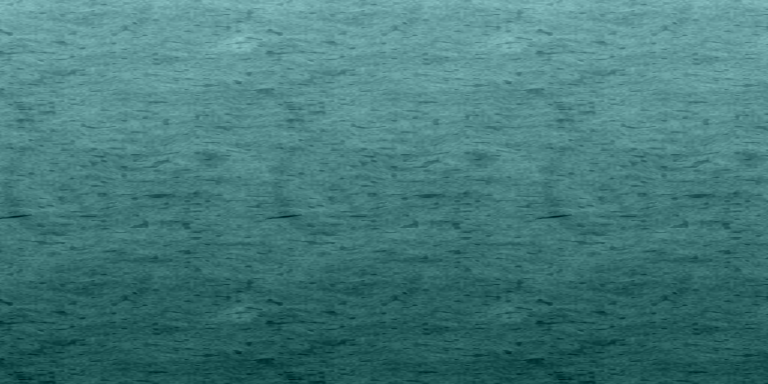
Write a Shadertoy shader that draws this texture.

```glsl
// Teal-stained wood: one square tile of horizontal grain repeats across and down,
// while a single vertical gradient shades the whole canvas. Grain is periodic
// value noise; streaks, knots and a thin crack are wrapped soft ellipses.

const float TILE_SIZE = 0.703;                     // tile side, in canvas heights
const vec3 TOP_COLOR = vec3(0.445, 0.655, 0.665);
const vec3 BOTTOM_COLOR = vec3(0.095, 0.305, 0.300);
const vec3 STAIN_TINT = vec3(1.0, 1.06, 1.02);     // channel weights of the wear
const float FINE_GRAIN = 0.13;
const float LONG_GRAIN = 0.10;
const float BROAD_GRAIN = 0.08;
const float PORE_DEPTH = 0.10;
const float STREAK_DEPTH = 0.065;
const float KNOT_DEPTH = 0.075;
const float SHEEN = 0.075;
const float CRACK_DEPTH = 0.24;
const int STREAK_COUNT = 16;

const vec2 CRACK_CENTER = vec2(0.050, 0.804);
const float CRACK_ANGLE = -0.114;
const float CRACK_HALF_LENGTH = 0.070;
const float CRACK_HALF_WIDTH = 0.0036;
const vec2 ARC_CENTER = vec2(0.20, 0.69);
const float ARC_RADIUS = 0.17;

float hash(vec2 cell, float seed) {
    vec3 p = fract(cell.xyx * vec3(0.1031, 0.1030, 0.0973) + seed * 0.137);
    p += dot(p, p.yzx + 33.33);
    return fract((p.x + p.y) * p.z);
}

// Value noise in -0.5..0.5 that repeats once per tile
float noise(vec2 t, vec2 cells, float seed) {
    vec2 g = t * cells;
    vec2 i = floor(g);
    vec2 f = g - i;
    f = f * f * (3.0 - 2.0 * f);
    vec2 lo = mod(i, cells);
    vec2 hi = mod(i + 1.0, cells);
    float a = mix(hash(lo, seed), hash(vec2(hi.x, lo.y), seed), f.x);
    float b = mix(hash(vec2(lo.x, hi.y), seed), hash(hi, seed), f.x);
    return mix(a, b, f.y) - 0.5;
}

// Shortest offset to a point on the repeating tile, turned by an angle
vec2 wrapOffset(vec2 t, vec2 center, float angle) {
    vec2 d = t - center;
    d -= round(d);
    float c = cos(angle), s = sin(angle);
    return vec2(c * d.x + s * d.y, c * d.y - s * d.x);
}

float smudge(vec2 t, vec2 center, vec2 radii, float angle) {
    vec2 d = wrapOffset(t, center, angle) / radii;
    return exp(-dot(d, d));
}

float grain(vec2 t) {
    float fine = noise(t, vec2(90.0, 190.0), 1.0) * 0.6
               + noise(t, vec2(38.0, 150.0), 2.0) * 0.4;
    float lines = noise(t, vec2(9.0, 72.0), 3.0) * 0.6
                + noise(t, vec2(18.0, 104.0), 4.0) * 0.4;
    float broad = noise(t, vec2(3.0, 11.0), 5.0) * 0.6
                + noise(t, vec2(6.0, 25.0), 6.0) * 0.4;
    float pores = smoothstep(0.22, 0.46, noise(t, vec2(26.0, 115.0), 7.0));
    return FINE_GRAIN * fine + LONG_GRAIN * lines + BROAD_GRAIN * broad
         - PORE_DEPTH * pores;
}

// Scattered dark lines running along the grain
float streaks(vec2 t) {
    float sum = 0.0;
    for (int k = 0; k < STREAK_COUNT; k++) {
        vec2 id = vec2(float(k), 5.0);
        vec2 center = vec2(hash(id, 11.0), (float(k) + hash(id, 12.0)) / float(STREAK_COUNT));
        vec2 radii = vec2(mix(0.05, 0.13, hash(id, 13.0)), mix(0.004, 0.010, hash(id, 14.0)));
        sum += smudge(t, center, radii, 0.16 * (hash(id, 15.0) - 0.5));
    }
    return min(sum, 1.3);
}

// Dark knots and a broken growth arc
float knots(vec2 t) {
    float sum = smudge(t, vec2(0.53, 0.06), vec2(0.022, 0.035), 0.3);
    sum += smudge(t, vec2(0.09, 0.42), vec2(0.065, 0.016), 0.85);
    sum += smudge(t, vec2(0.76, 0.59), vec2(0.060, 0.032), 0.3);
    sum += 0.6 * smudge(t, vec2(0.88, 0.41), vec2(0.022, 0.060), 0.0);
    sum += 0.8 * smudge(t, vec2(0.55, 0.565), vec2(0.190, 0.007), 0.02);
    sum += 0.7 * smudge(t, vec2(0.31, 0.76), vec2(0.045, 0.012), 1.0);
    vec2 d = wrapOffset(t, ARC_CENTER, 0.0);
    float band = (length(d) - ARC_RADIUS) / 0.028;
    sum += 0.8 * exp(-band * band) * smoothstep(0.02, -0.10, d.x);
    return sum * (0.85 + 0.9 * noise(t, vec2(14.0, 34.0), 8.0));
}

// Pale patches with slanted fibres
float sheen(vec2 t) {
    float patches = smudge(t, vec2(0.89, 0.15), vec2(0.13, 0.055), -0.35)
                  + 0.7 * smudge(t, vec2(0.48, 0.86), vec2(0.08, 0.030), -0.3);
    return patches * (0.8 + 1.1 * noise(t + vec2(0.0, 0.36 * t.x), vec2(12.0, 50.0), 9.0));
}

float crack(vec2 t, float pixel) {
    vec2 d = abs(wrapOffset(t, CRACK_CENTER, CRACK_ANGLE));
    float halfWidth = CRACK_HALF_WIDTH * (1.0 - d.x / CRACK_HALF_LENGTH);
    return smoothstep(pixel, -pixel, d.y - halfWidth) * step(d.x, CRACK_HALF_LENGTH);
}

void mainImage(out vec4 fragColor, in vec2 fragCoord) {
    vec2 uv = fragCoord / iResolution.y;
    vec2 t = vec2(uv.x, 1.0 - uv.y) / TILE_SIZE;   // tiles start at the top left
    float pixel = 1.0 / (iResolution.y * TILE_SIZE);

    // Bend the fibres gently
    vec2 bent = t + vec2(0.0, 0.035 * noise(t, vec2(4.0, 5.0), 10.0)
                            + 0.012 * noise(t, vec2(11.0, 13.0), 16.0));

    float wear = grain(bent) + SHEEN * sheen(t) + 0.012
               - STREAK_DEPTH * streaks(bent) - KNOT_DEPTH * knots(bent)
               - CRACK_DEPTH * crack(t, pixel);
    vec3 color = mix(BOTTOM_COLOR, TOP_COLOR, uv.y) + wear * STAIN_TINT;
    fragColor = vec4(clamp(color, 0.0, 1.0), 1.0);
}
```
